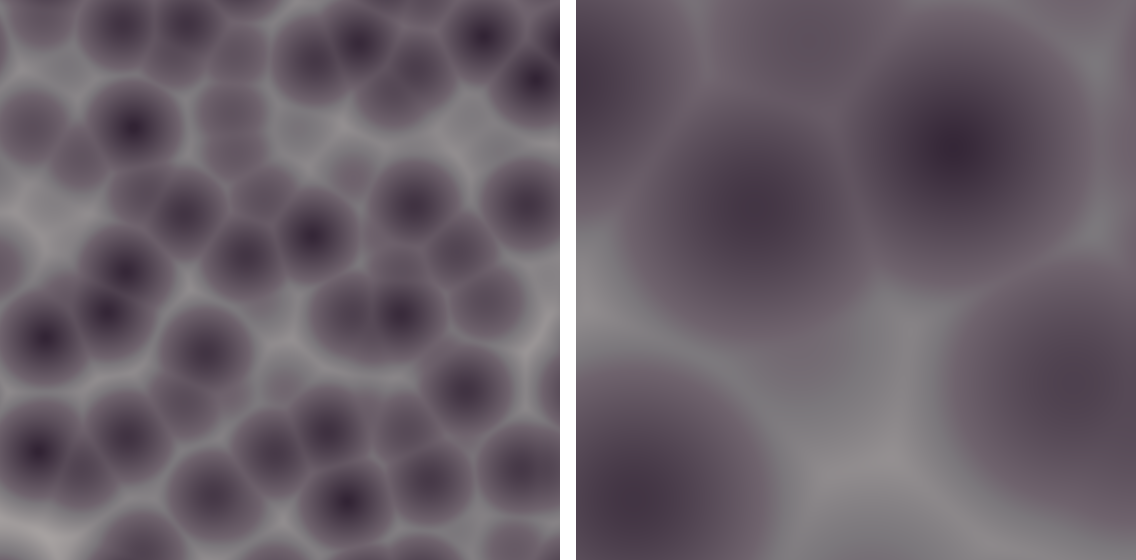
Left, the full canvas; right, a detail of the centre.
Give the GLSL for this texture, as a WebGL 1 fragment shader.

```glsl
precision highp float;

// Soft dark violet blobs parted by pale grey seams: a flat slice through
// 3D cellular noise. The distance to the nearest scattered point, with its
// creases slightly softened, is mapped through a four-stop colour ramp.

uniform vec2 u_resolution;

const float CELLS_ACROSS = 7.0;    // grid cells along the shorter side
const float SLICE_DEPTH = 4.35;    // where the plane cuts the 3D grid
const float CREASE_SHARPNESS = 45.0;
const vec2 GRID_OFFSET = vec2(11.3, 27.6);

const vec3 CORE_VIOLET = vec3(0.195, 0.140, 0.205);
const vec3 MAUVE = vec3(0.435, 0.388, 0.428);
const vec3 SEAM_GREY = vec3(0.482, 0.468, 0.485);
const vec3 PALE_GREY = vec3(0.665, 0.645, 0.640);

const float CORE_STOP = 0.05;
const float MAUVE_STOP = 0.57;
const float SEAM_STOP = 0.66;
const float PALE_STOP = 1.0;

// Three random values in 0..1 for each grid cell
vec3 hash3(vec3 p) {
  p = fract(p * vec3(0.1031, 0.1030, 0.0973));
  p += dot(p, p.yxz + 33.33);
  return fract((p.xxy + p.yxx) * p.zyx);
}

// Distance to the nearest point, blended by a soft minimum
float nearestPoint(vec3 p) {
  vec3 cell = floor(p);
  vec3 local = fract(p);
  float weight = 0.0;
  for (int z = -1; z <= 1; z++) {
    for (int y = -1; y <= 1; y++) {
      for (int x = -1; x <= 1; x++) {
        vec3 neighbour = vec3(float(x), float(y), float(z));
        vec3 toPoint = neighbour + hash3(cell + neighbour) - local;
        weight += exp(-CREASE_SHARPNESS * length(toPoint));
      }
    }
  }
  return -log(weight) / CREASE_SHARPNESS;
}

// Position of d between two stops, clamped to 0..1
float ramp(float from, float to, float d) {
  return clamp((d - from) / (to - from), 0.0, 1.0);
}

vec3 shade(float d) {
  vec3 color = mix(CORE_VIOLET, MAUVE, ramp(CORE_STOP, MAUVE_STOP, d));
  color = mix(color, SEAM_GREY, ramp(MAUVE_STOP, SEAM_STOP, d));
  return mix(color, PALE_GREY, ramp(SEAM_STOP, PALE_STOP, d));
}

void main() {
  vec2 uv = gl_FragCoord.xy / min(u_resolution.x, u_resolution.y);
  vec3 p = vec3(uv * CELLS_ACROSS + GRID_OFFSET, SLICE_DEPTH);
  gl_FragColor = vec4(shade(nearestPoint(p)), 1.0);
}
```
